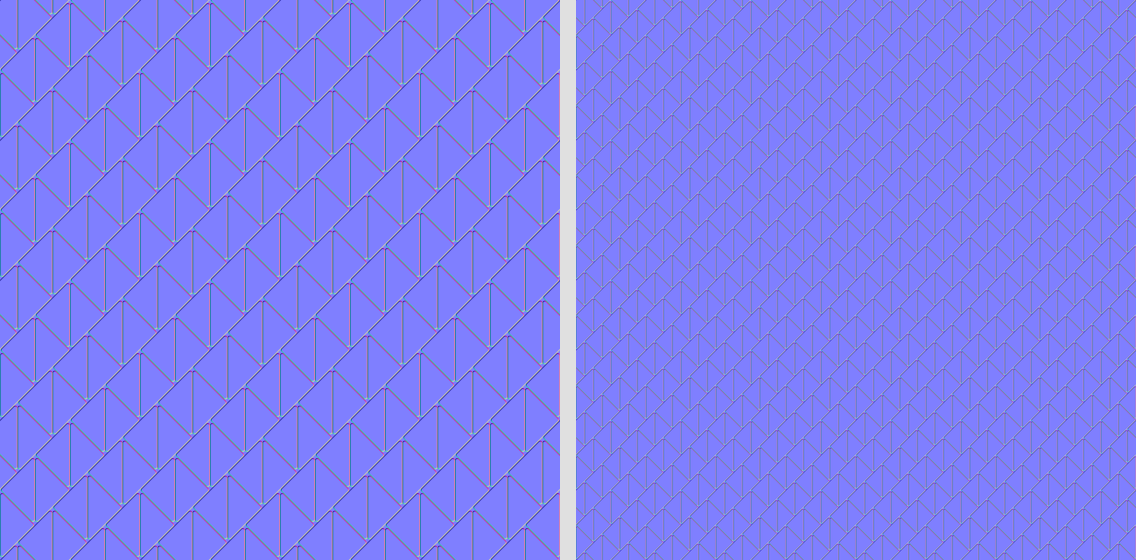
Left: one tile. Right: repeated 2 by 2.
This texture map is drawn by a three.js fragment shader. Its source:

```glsl
// Tangent-space normal map of triangular tiles in eight diagonal bands, green pointing down.
// Each band is cut into squares, each square folded onto one right triangle; the offset from
// an inset triangle gives rounded corners and the direction of the bevel along each groove.

varying vec2 vUv;

const float BANDS = 8.0;          // diagonal bands across and up, even so that it tiles
const float BAND_SHIFT = 0.5;     // shift of every other band, in squares
const float CORNER = 0.046;       // corner radius, in square sides
const float BEVEL = 0.0165;       // bevel width, in square sides
const float SOFT = 0.004;         // softness of the bevel limits
const float TILT = 0.99;          // sideways part of the bevel normal
const float MID = 0.497;          // encoded value of zero slope
const float FOOTPRINT = 1.0 / 512.0; // smoothing width, in canvas units
const int TAPS = 4;

// Nearest point of the right triangle (0,0), (leg,0), (0,leg)
vec2 nearestInTriangle(vec2 p, float leg) {
  if (p.x + p.y > leg) {
    float t = clamp(0.5 + 0.5 * (p.x - p.y) / leg, 0.0, 1.0);
    return leg * vec2(t, 1.0 - t);
  }
  return clamp(p, 0.0, leg);
}

vec3 tileNormal(vec2 uv) {
  // Axes across the bands (right and down) and along them (right and up)
  vec2 p = vec2(uv.x, 1.0 - uv.y) * BANDS;
  float across = p.x + p.y;
  float band = floor(across);
  float along = p.x - p.y - BAND_SHIFT * (1.0 - mod(band, 2.0));
  vec2 q = vec2(across - band, fract(along));

  // The upright groove halves the square; turn the far half onto the near one
  float facing = 1.0;
  if (q.x + q.y > 1.0) {
    q = 1.0 - q;
    facing = -1.0;
  }

  // Offset from the inset triangle, pointing out of the tile
  vec2 u = q - CORNER;
  float leg = 1.0 - (2.0 + sqrt(2.0)) * CORNER;
  vec2 offset = u - nearestInTriangle(u, leg);
  float reach = length(offset);

  // Bevel ring between the flat tile top and the groove floor
  float rise = CORNER - BEVEL;
  float ring = smoothstep(rise - SOFT, rise + SOFT, reach)
             * (1.0 - smoothstep(CORNER, CORNER + SOFT, reach));
  vec2 dir = facing * offset / max(reach, 0.0001);
  vec2 slope = TILT * ring * vec2(dir.x + dir.y, dir.x - dir.y) * sqrt(0.5);
  return vec3(slope, sqrt(max(0.0, 1.0 - dot(slope, slope))));
}

void main() {
  // Average over a rotated grid of samples
  vec3 normal = vec3(0.0);
  float taps = float(TAPS);
  for (int j = 0; j < TAPS; j++) {
    for (int i = 0; i < TAPS; i++) {
      vec2 cell = vec2(float(i), float(j));
      vec2 jitter = (cell.yx + 0.5) / taps;
      vec2 tap = (cell + vec2(jitter.x, 1.0 - jitter.y)) / taps - 0.5;
      normal += tileNormal(vUv + tap * FOOTPRINT);
    }
  }
  normal /= taps * taps;
  gl_FragColor = vec4(vec2(MID) + 0.5 * normal.xy, 0.5 + 0.5 * normal.z, 1.0);
}
```
